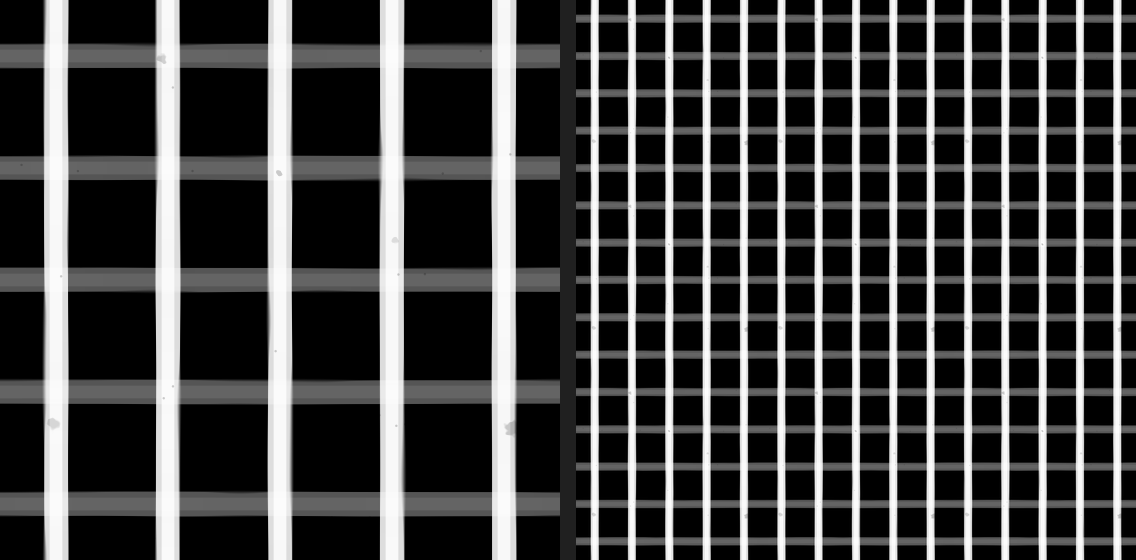
Left, the tile; right, the same tile 3 across and 3 down.
Reproduce this pattern procedurally as a WebGL 2 fragment shader.

```glsl
#version 300 es
precision highp float;
// Five by five lattice: bright upright bars over dim level bars on black, with light wear.

uniform vec2 u_resolution;
out vec4 outColor;

const float REPEATS = 5.0;
const float BAR_HALF = 0.108;    // half widths, in units of one repeat
const float CORE_HALF = 0.057;
const float BRIGHT_EDGE = 0.87;
const float BRIGHT_CORE = 0.98;
const float DIM_EDGE = 0.335;
const float DIM_CORE = 0.395;

float hash(vec2 p) {
    return fract(sin(dot(p, vec2(127.1, 311.7))) * 43758.5453);
}

// One-dimensional value noise that wraps after a whole period
float wrapNoise(float x, float period, float seed) {
    float i = floor(x);
    float f = fract(x);
    float a = hash(vec2(mod(i, period), seed));
    float b = hash(vec2(mod(i + 1.0, period), seed));
    return mix(a, b, f * f * (3.0 - 2.0 * f));
}

// Two-dimensional value noise that wraps after a whole period
float wrapNoise2(vec2 p, float period) {
    vec2 i = floor(p);
    vec2 f = fract(p);
    f = f * f * (3.0 - 2.0 * f);
    vec2 lo = mod(i, period);
    vec2 hi = mod(i + 1.0, period);
    return mix(mix(hash(lo), hash(vec2(hi.x, lo.y)), f.x),
               mix(hash(vec2(lo.x, hi.y)), hash(hi), f.x), f.y);
}

// Brightness of a two-tone bar whose sides waver and smear here and there
float bar(float across, float along, float edgeTone, float coreTone, float seed, float aa) {
    float cell = mod(floor(across * REPEATS), REPEATS);
    float offset = fract(across * REPEATS) - 0.5;
    float sideSeed = seed + cell * 2.0 + step(0.0, offset);
    float waver = (wrapNoise(along * 6.0, 6.0, sideSeed) - 0.5) * 0.009;
    float smear = 0.036 * pow(wrapNoise(along * 7.0, 7.0, sideSeed + 40.0), 4.0);
    float d = abs(offset) - BAR_HALF - waver;
    float body = 1.0 - smoothstep(-aa - smear, aa + smear * 0.5, d);
    float core = 1.0 - smoothstep(-aa, aa, abs(offset) - CORE_HALF);
    float shade = 1.0 - 0.015 * wrapNoise(along * 9.0, 9.0, seed + cell + 80.0);
    return body * mix(edgeTone, coreTone, core) * shade;
}

// One ragged smudge near each upright bar's middle
float smudges(vec2 uv) {
    float total = 0.0;
    float ragged = wrapNoise2(uv * 160.0, 160.0);
    for (float i = 0.0; i < REPEATS; i++) {
        float height = hash(vec2(i, 7.3));
        float shift = (hash(vec2(i, 2.9)) - 0.5) * 0.14;
        vec2 center = vec2((i + 0.5 + shift) / REPEATS, height);
        vec2 delta = fract(uv - center + 0.5) - 0.5;
        float radius = mix(0.005, 0.013, hash(vec2(i, 5.1)));
        float d = length(delta) / radius + (ragged - 0.5) * 0.9;
        total += (1.0 - smoothstep(0.6, 1.1, d)) * mix(0.08, 0.2, hash(vec2(i, 9.7)));
    }
    return total;
}

// Sparse tiny specks on a wrapping grid
float specks(vec2 uv, float aa) {
    const float GRID = 60.0;
    vec2 cell = mod(floor(uv * GRID), GRID);
    vec2 center = 0.3 + 0.4 * vec2(hash(cell + 3.1), hash(cell + 8.7));
    float d = length(fract(uv * GRID) - center);
    float present = step(0.982, hash(cell + 17.0));
    return present * (1.0 - smoothstep(0.05, 0.09 + aa * GRID, d)) * 0.2;
}

void main() {
    vec2 uv = gl_FragCoord.xy / u_resolution;
    vec2 pixel = 1.0 / u_resolution;
    vec2 aa = 0.6 * REPEATS * pixel;

    float upright = bar(uv.x, uv.y, BRIGHT_EDGE, BRIGHT_CORE, 11.0, aa.x);
    float level = bar(uv.y, uv.x, DIM_EDGE, DIM_CORE, 211.0, aa.y);

    // Screen blend lightens the crossings
    float tone = 1.0 - (1.0 - upright) * (1.0 - level);

    // Wear darkens only the bars
    tone *= 1.0 - smudges(uv);
    tone *= 1.0 - specks(uv, pixel.x);
    outColor = vec4(vec3(tone), 1.0);
}
```
